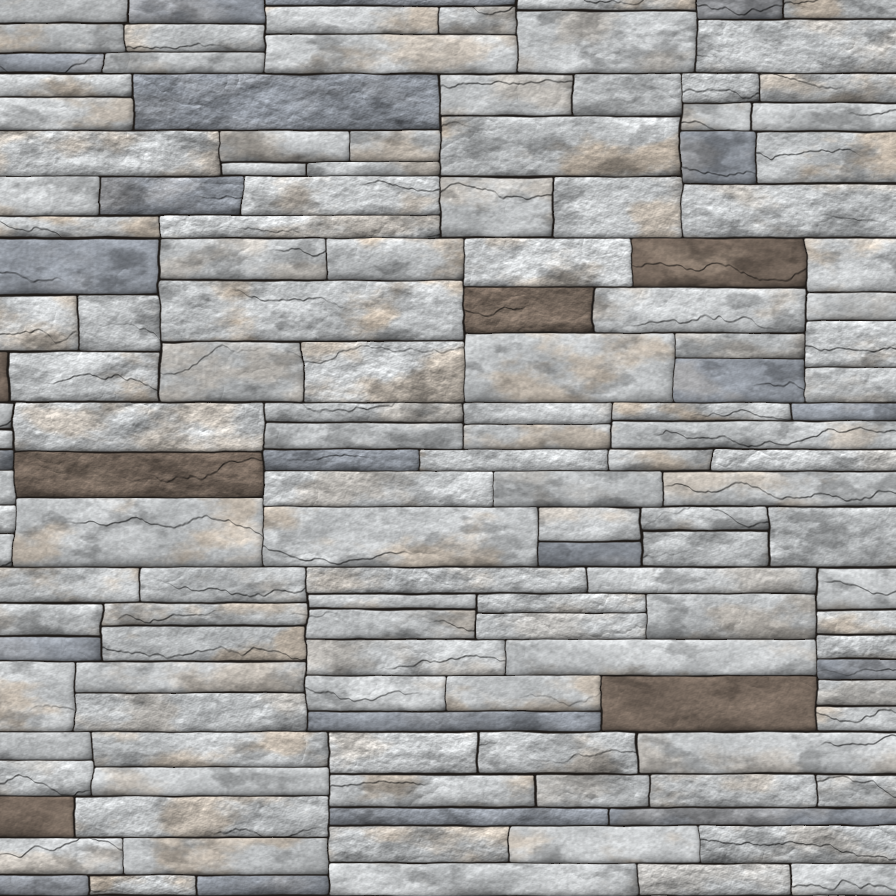
A Shadertoy shader for this texture:

```glsl
// Stacked ledge-stone wall: equal courses are cut into panels, and each panel
// is split again and again into long thin stones. Each stone gets its own tint,
// stains, cleft relief lit from above and a thin dry joint around it.

const float COURSE_HEIGHT = 0.1836;
const float PANEL_WIDTH = 0.58;
const float MAX_STONE_HEIGHT = 0.08;
const float MAX_STONE_WIDTH = 0.37;
const float JOINT_MIN = 0.0002;
const float JOINT_MAX = 0.0014;
const float CORNER_RADIUS = 0.003;
const float RELIEF_STEP = 0.0016;
const float RELIEF_GAIN = 1.7;
const vec2 LIGHT_DIR = vec2(-0.45, 0.89);

const vec3 JOINT_COLOR = vec3(0.12, 0.105, 0.095);
const vec3 PALE_GREY = vec3(0.82, 0.83, 0.835);
const vec3 MID_GREY = vec3(0.68, 0.69, 0.695);
const vec3 SLATE_BLUE = vec3(0.56, 0.58, 0.61);
const vec3 BROWN = vec3(0.45, 0.40, 0.36);
const vec3 OCHRE = vec3(0.75, 0.69, 0.62);

float hash(vec2 p) {
    return fract(sin(dot(p, vec2(127.1, 311.7))) * 43758.5453);
}

float noise(vec2 p) {
    vec2 i = floor(p), f = fract(p);
    f = f * f * (3.0 - 2.0 * f);
    return mix(mix(hash(i), hash(i + vec2(1, 0)), f.x),
               mix(hash(i + vec2(0, 1)), hash(i + vec2(1, 1)), f.x), f.y);
}

float fbm(vec2 p) {
    float sum = 0.0, amp = 0.5;
    for (int i = 0; i < 5; i++) {
        sum += amp * noise(p);
        p = mat2(1.6, 1.2, -1.2, 1.6) * p + 17.3;
        amp *= 0.52;
    }
    return sum;
}

float panelEdge(float i, float course) {
    return i + 0.4 * (hash(vec2(i, course + 40.0)) - 0.5);
}

// Finds the stone around p: box as (left, bottom, right, top), and its seed.
vec4 findStone(vec2 p, out vec2 seed) {
    float course = floor(p.y / COURSE_HEIGHT);
    float shift = hash(vec2(course, 7.0));
    float x = p.x / PANEL_WIDTH + shift;
    float i = floor(x);
    if (x < panelEdge(i, course)) i -= 1.0;
    else if (x >= panelEdge(i + 1.0, course)) i += 1.0;
    vec4 box = vec4((panelEdge(i, course) - shift) * PANEL_WIDTH, course * COURSE_HEIGHT,
                    (panelEdge(i + 1.0, course) - shift) * PANEL_WIDTH, (course + 1.0) * COURSE_HEIGHT);
    seed = vec2(i + 3.0, course + 11.0);
    for (int k = 0; k < 7; k++) {
        vec2 size = box.zw - box.xy;
        float chance = hash(seed + 2.7);
        float cut = mix(0.3, 0.7, hash(seed + 5.1));
        float side = 0.0;
        bool breakPanel = k == 0 && size.x > 0.45 && chance > 0.35;
        if (!breakPanel && (size.y > MAX_STONE_HEIGHT || (size.y > 0.05 && chance < 0.12))) {
            float y = mix(box.y, box.w, cut);
            side = step(y, p.y);
            if (side > 0.5) box.y = y; else box.w = y;
        } else if (size.x > MAX_STONE_WIDTH || (size.x > 0.24 && chance > 0.85)) {
            float x2 = mix(box.x, box.z, cut);
            side = step(x2, p.x);
            if (side > 0.5) box.x = x2; else box.z = x2;
        }
        seed = 30.0 * vec2(hash(seed + side), hash(seed + 9.3 + side));
    }
    return box;
}

// Height of the cleft face: grain, chipped creases and one torn ledge.
float faceHeight(vec2 p, vec2 seed, float ledgeY, float rough, float ledge) {
    float grain = fbm(p * vec2(36.0, 54.0) + seed * 9.0);
    float bend = fbm(p * 22.0 + seed);
    float crease = abs(noise(p * vec2(22.0, 40.0) + 3.0 * bend + seed) - 0.5);
    float tear = ledgeY + 0.06 * (fbm(vec2(p.x * 15.0, p.y * 5.0) + seed) - 0.5);
    return rough * (grain + 0.45 * crease) + ledge * smoothstep(-0.0012, 0.0012, p.y - tear);
}

void mainImage(out vec4 fragColor, in vec2 fragCoord) {
    vec2 uv = fragCoord / iResolution.y;
    float px = 1.0 / iResolution.y;

    // Uneven stone outline
    vec2 p = uv + vec2(0.008, 0.0025) * (vec2(fbm(uv * vec2(9.0, 34.0)), fbm(uv * 26.0 + 50.0)) - 0.5);
    vec2 seed;
    vec4 box = findStone(p, seed);
    vec2 halfSize = 0.5 * (box.zw - box.xy);
    vec2 center = 0.5 * (box.xy + box.zw);
    vec2 q = abs(p - center) - halfSize + CORNER_RADIUS;
    float inset = CORNER_RADIUS - length(max(q, 0.0)) - min(max(q.x, q.y), 0.0);

    // Stone tint, mottling and stains
    float kind = hash(seed + 21.0);
    float mottle = fbm(uv * vec2(18.0, 32.0) + seed * 5.0);
    float stain = fbm(uv * vec2(13.0, 24.0) + seed * 3.0 + 80.0);
    vec3 color = mix(MID_GREY, PALE_GREY, clamp(0.2 + 0.55 * hash(seed + 33.0) + 2.0 * (mottle - 0.5), 0.0, 1.0));
    if (kind < 0.04) color = BROWN * (0.75 + 0.5 * mottle);
    else if (kind < 0.12) color = SLATE_BLUE * (0.75 + 0.5 * mottle);
    float stainAmount = smoothstep(0.50, 0.70, stain) * mix(0.2, 0.8, hash(seed + 44.0));
    color = mix(color, OCHRE * (0.75 + 0.5 * mottle), stainAmount * (kind < 0.12 ? 0.3 : 1.0));
    color *= 1.0 - 0.2 * smoothstep(0.53, 0.70, fbm(uv * vec2(24.0, 46.0) + seed + 140.0));

    // Relief lit from the upper left
    float rough = mix(0.5, 1.5, pow(hash(seed + 55.0), 1.5));
    float ledge = 0.34 * step(0.45, hash(seed + 66.0)) * smoothstep(0.4, 0.6, noise(uv * vec2(9.0, 3.0) + seed));
    float ledgeY = center.y + halfSize.y * (hash(seed + 77.0) - 0.5);
    float relief = faceHeight(uv, seed, ledgeY, rough, ledge)
                 - faceHeight(uv + LIGHT_DIR * RELIEF_STEP, seed, ledgeY, rough, ledge);
    color *= 1.0 + clamp(RELIEF_GAIN * relief, -0.6, 0.25);
    color *= 0.94 + 0.12 * noise(uv * 330.0);

    // Bright upper arris, shaded lower and right edges
    float ragged = 0.4 + 1.2 * noise(uv * vec2(30.0, 20.0) + seed);
    float topGlow = exp(-(box.w - p.y) / (0.005 * ragged));
    float lowShade = exp(-(p.y - box.y) / (0.0045 * ragged));
    float sideShade = exp(-(box.z - p.x) / (0.003 * ragged));
    color *= 1.0 + 0.15 * topGlow - 0.55 * lowShade - 0.35 * sideShade;

    // Thin dry joint
    float jointWidth = mix(JOINT_MIN, JOINT_MAX, hash(seed + 88.0)) * ragged;
    float stoneMask = smoothstep(-px, px, inset - jointWidth);
    fragColor = vec4(clamp(mix(JOINT_COLOR, color, stoneMask), 0.0, 1.0), 1.0);
}
```
